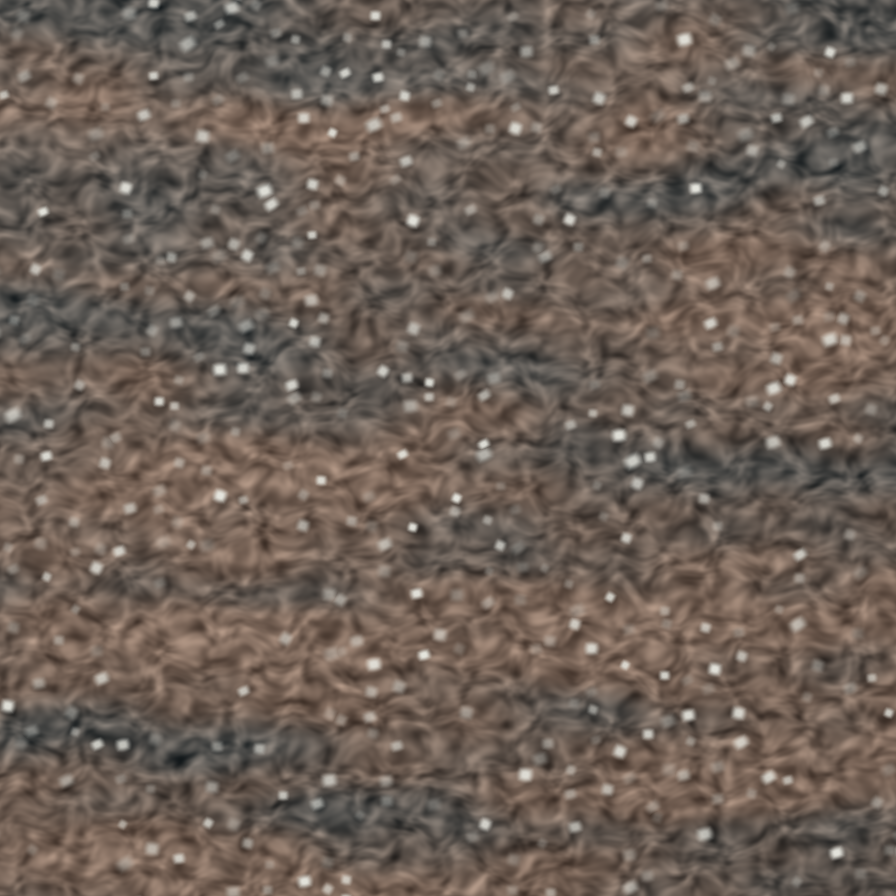
Reproduce this texture procedurally as a WebGL 2 fragment shader.

```glsl
#version 300 es
precision highp float;
// Rough brown mineral surface with soft dark bands and small bright glints.

#define GRAIN_FREQ vec2(42.0, 62.0)
#define GRAIN_CONTRAST 0.235
#define BAND_FREQ vec2(1.6, 8.5)
#define BAND_CONTRAST 0.11
#define GLINT_CELLS 32.0
#define GLINT_DENSITY 0.42
#define GLINT_RADIUS 0.0068
#define BASE_COLOR vec3(0.405, 0.362, 0.330)
#define WARM_TINT vec3(0.030, -0.004, -0.020)
#define COOL_TINT vec3(-0.030, 0.004, 0.022)
#define GLINT_COLOR vec3(0.90, 0.90, 0.87)

uniform vec2 u_resolution;
out vec4 fragColor;

uvec2 scramble(uvec2 v) {
    v = v * 1664525u + 1013904223u;
    v.x += v.y * 1664525u;
    v.y += v.x * 1664525u;
    v ^= v >> 16u;
    v.x += v.y * 1664525u;
    v.y += v.x * 1664525u;
    return v ^ (v >> 16u);
}

vec2 hash2(vec2 cell) {
    uvec2 bits = scramble(uvec2(ivec2(cell) + 4096));
    return vec2(bits >> 8u) / 16777216.0;
}

vec2 gradient(vec2 cell) {
    float angle = 6.28319 * hash2(cell).x;
    return vec2(cos(angle), sin(angle));
}

float gradientNoise(vec2 p) {
    vec2 i = floor(p), f = p - i;
    vec2 w = f * f * f * (f * (f * 6.0 - 15.0) + 10.0);
    vec2 e = vec2(1.0, 0.0);
    float bottom = mix(dot(gradient(i), f), dot(gradient(i + e.xy), f - e.xy), w.x);
    float top = mix(dot(gradient(i + e.yx), f - e.yx), dot(gradient(i + 1.0), f - 1.0), w.x);
    return mix(bottom, top, w.y);
}

mat2 rotation(float a) {
    return mat2(cos(a), sin(a), -sin(a), cos(a));
}

// Short grains, mostly level, bent by a slower warp.
float grainField(vec2 p) {
    vec2 warp = vec2(gradientNoise(p * 24.0 + 31.0), gradientNoise(p * 24.0 + 77.0));
    vec2 q = p + 0.014 * warp;
    float coarse = gradientNoise(q * GRAIN_FREQ);
    float slanted = gradientNoise(rotation(-0.6) * q * GRAIN_FREQ * 1.25 + 190.0);
    float fine = gradientNoise(q * GRAIN_FREQ * 2.1 + 410.0);
    return coarse + 0.6 * slanted + 0.38 * fine;
}

// Wide horizontal streaks: negative is dark and cool, positive is warm.
float bandField(vec2 p) {
    vec2 q = p + vec2(0.0, 0.025 * gradientNoise(p * 5.0 + 12.0));
    float streaks = gradientNoise(q * BAND_FREQ + 53.0);
    return streaks + 0.5 * gradientNoise(q * BAND_FREQ * 2.3 + 140.0);
}

// x: light of the nearest glints, y: shade just beside them.
vec2 glintField(vec2 p) {
    vec2 home = floor(p * GLINT_CELLS);
    vec2 result = vec2(0.0);
    for (int y = -1; y <= 1; y++) {
        for (int x = -1; x <= 1; x++) {
            vec2 cell = home + vec2(x, y);
            vec2 place = hash2(cell + 500.0);
            vec2 kind = hash2(cell + 900.0);
            vec2 shape = hash2(cell + 1300.0);
            vec2 center = (cell + 0.1 + 0.8 * place) / GLINT_CELLS;
            float density = GLINT_DENSITY * (1.0 + 1.3 * gradientNoise(center * 6.0 + 220.0));
            float present = step(kind.x, density);
            float strength = mix(0.22, 1.0, kind.y * kind.y);
            float radius = GLINT_RADIUS * mix(0.75, 1.15, shape.x);
            vec2 d = rotation(1.2 * (shape.y - 0.5)) * (p - center);
            d.x *= mix(0.75, 1.05, shape.y);
            float roundDist = length(d);
            float boxDist = max(abs(d.x), abs(d.y));
            float dist = mix(roundDist, boxDist, 0.4);
            float light = 1.0 - smoothstep(0.25 * radius, 1.4 * radius, dist);
            vec2 below = p - center + vec2(-0.3, 1.3) * radius;
            float shade = 1.0 - smoothstep(0.0, 2.0 * radius, length(below));
            result = max(result, present * strength * vec2(light, shade));
        }
    }
    return result;
}

void main() {
    vec2 p = gl_FragCoord.xy / u_resolution.y;
    float grain = grainField(p);
    float band = bandField(p);
    vec2 glint = glintField(p);

    // Tone
    float tone = GRAIN_CONTRAST * grain + BAND_CONTRAST * band - 0.07 * glint.y;
    vec3 color = BASE_COLOR * (1.0 + tone / 0.37);

    // Hue drifts from warm at the bottom to cool at the upper left
    float patches = gradientNoise(p * vec2(9.0, 16.0) + 310.0);
    float warmth = 0.35 - 0.6 * p.y + 0.25 * p.x + 1.6 * band + 0.8 * patches;
    color += mix(COOL_TINT, WARM_TINT, smoothstep(-0.9, 0.9, warmth));

    // Glints
    color = mix(color, GLINT_COLOR, glint.x);
    fragColor = vec4(clamp(color, 0.0, 1.0), 1.0);
}
```
